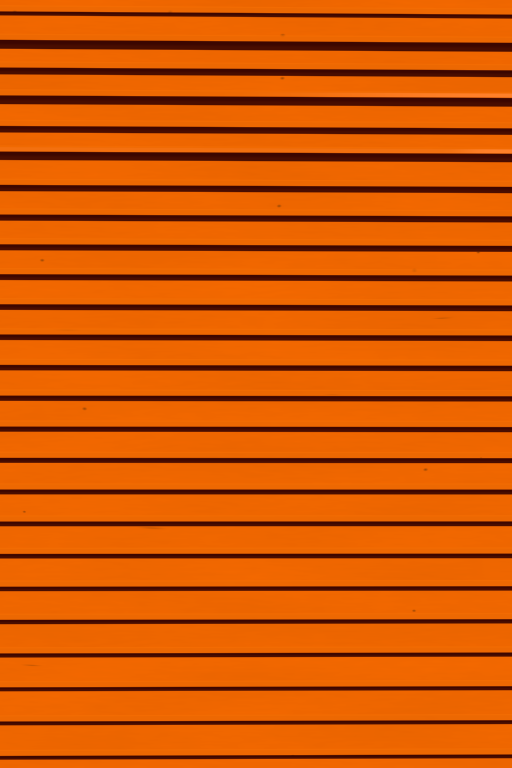
Reproduce this texture procedurally as a WebGL 2 fragment shader.

```glsl
#version 300 es
precision highp float;
// Orange horizontal shutter slats divided by dark, slightly tilted gaps.
uniform vec2 u_resolution;
out vec4 fragColor;

const vec2 SHEET = vec2(512.0, 768.0); // canvas size in design units
const int GAPS = 26;                   // the last one lies just below the sheet
const float TAU = 6.2831853;

const vec3 ORANGE = vec3(0.935, 0.400, 0.0);
const vec3 LIP = vec3(0.925, 0.412, 0.010);
const vec3 GLINT = vec3(1.0, 0.500, 0.160);
const vec3 GAP_TOP = vec3(0.235, 0.025, 0.0);
const vec3 GAP_BASE = vec3(0.285, 0.050, 0.0);
const vec3 DIRT = vec3(0.480, 0.230, 0.020);

float hash(vec2 p) {
  vec3 q = fract(p.xyx * vec3(0.1031, 0.1030, 0.0973));
  q += dot(q, q.yzx + 33.33);
  return fract((q.x + q.y) * q.z);
}

float gradientDot(vec2 cell, vec2 offset) {
  float angle = TAU * hash(cell);
  return dot(vec2(cos(angle), sin(angle)), offset);
}

float gradientNoise(vec2 p) {
  vec2 i = floor(p), f = p - i;
  vec2 u = f * f * f * (f * (f * 6.0 - 15.0) + 10.0);
  vec2 e = vec2(1.0, 0.0);
  float low = mix(gradientDot(i, f), gradientDot(i + e.xy, f - e.xy), u.x);
  float high = mix(gradientDot(i + e.yx, f - e.yx), gradientDot(i + e.xx, f - e.xx), u.x);
  return mix(low, high, u.y);
}

// Coverage of a band of the given width around d = 0
float band(float d, float width, float soft) {
  return clamp(0.5 - (abs(d) - 0.5 * width) / soft, 0.0, 1.0);
}

// Near the top, every second gap is wider and shifted
float isWide(float n) {
  return n < 6.0 ? mod(n, 2.0) : 0.0;
}

// Depth of gap n below the top edge; the spacing grows downward
float gapDepth(float n, float across) {
  float depth = 15.0 + n * (27.92 + 0.125 * n) + 2.0 * sin(TAU * n / 24.0);
  float shift = isWide(n) * (3.5 - 1.25 * n);
  float tilt = mix(3.2, -1.5, n / 24.0) * (across - 0.5);
  return depth + shift + tilt;
}

float gapWidth(float n) {
  float width = mix(7.1, 3.7, n / 24.0) + 2.0 * isWide(n);
  return n < 0.5 ? 4.0 : width;
}

// Sparse specks and short horizontal scratches, one per chosen cell
float dirt(vec2 p, vec2 cellSize, float chance, vec2 radius, float soft) {
  vec2 cell = floor(p / cellSize);
  vec2 spot = vec2(hash(cell + 3.1), hash(cell + 8.7)) * 0.6 + 0.2;
  vec2 d = p - (cell + spot) * cellSize;
  d.y += 0.12 * d.x * (hash(cell + 5.3) - 0.5);
  float size = mix(0.6, 1.2, hash(cell + 1.9));
  float edge = (length(d / (radius * size)) - 1.0) * radius.y;
  return step(hash(cell), chance) * (1.0 - smoothstep(-soft, soft, edge));
}

// Slat face with broad tonal drift and a little grime
vec3 slatFace(vec2 p, float soft) {
  float drift = gradientNoise(p / vec2(170.0, 34.0));
  float grain = gradientNoise(p / vec2(22.0, 3.0));
  vec3 color = ORANGE * (1.0 + 0.025 * drift + 0.012 * grain);
  float specks = dirt(p, vec2(64.0, 48.0), 0.12, vec2(1.5, 1.0), soft);
  float scratches = dirt(p + 17.0, vec2(128.0, 64.0), 0.14, vec2(6.0, 0.6), soft);
  return mix(color, DIRT, max(0.65 * specks, 0.4 * scratches));
}

// Lip along the lower edge of a slat; d is the height above its gap
vec3 addLip(vec3 color, float d, float n, float across, float soft) {
  color = mix(color, LIP, 0.65 * band(d - 3.0, 6.0, soft));
  color = mix(color, LIP * 1.05, 0.6 * band(d - 5.6, 1.0, soft));
  float reach = n == 3.0 ? smoothstep(0.40, 0.95, across)
              : n == 5.0 ? 0.35 + 0.65 * smoothstep(0.86, 0.96, across) : 0.0;
  return mix(color, GLINT, reach * band(d - 2.4, 4.2, soft));
}

void main() {
  vec2 uv = gl_FragCoord.xy / u_resolution;
  vec2 p = vec2(uv.x, 1.0 - uv.y) * SHEET;
  float soft = max(SHEET.y / u_resolution.y, 1.2);

  vec3 color = slatFace(p, soft);
  for (int i = 0; i < GAPS; i++) {
    float n = float(i);
    float width = gapWidth(n);
    float d = p.y - gapDepth(n, uv.x);
    color = addLip(color, -d - 0.5 * width, n, uv.x, soft);
    vec3 shade = mix(GAP_TOP, GAP_BASE, smoothstep(-0.2, 0.2, d / width));
    color = mix(color, shade, band(d, width, soft));
  }
  fragColor = vec4(color, 1.0);
}
```
